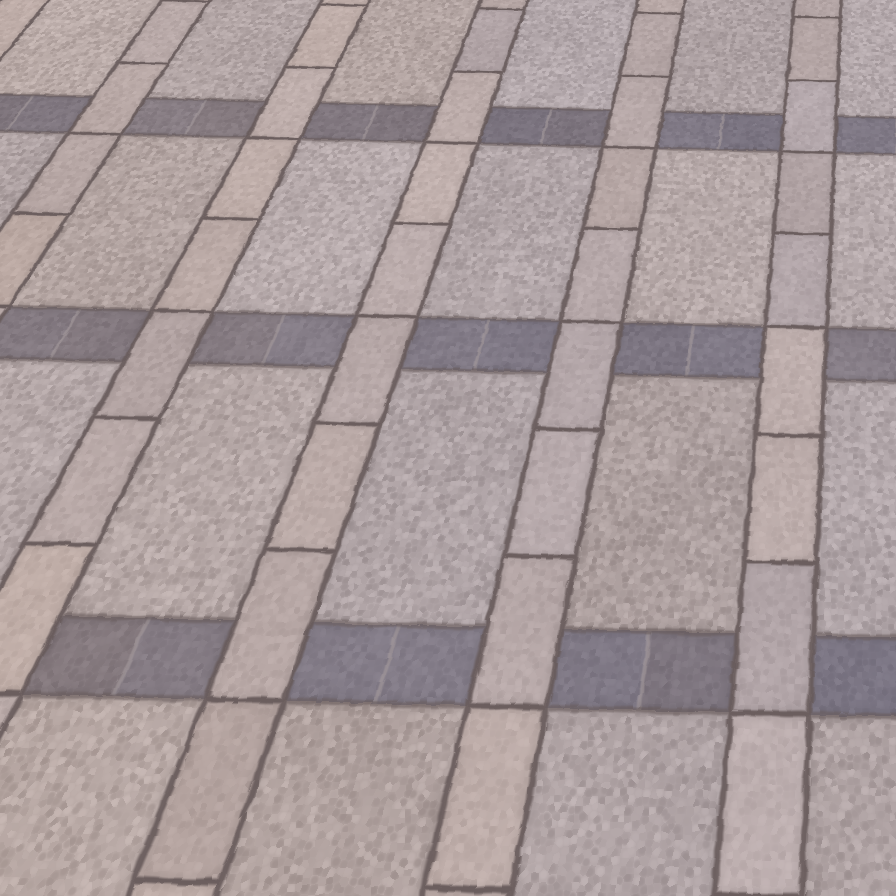
A three.js fragment shader for this texture:

```glsl
// Perspective paving: narrow brick columns between speckled slabs and bands of paired dark setts.
varying vec2 vUv;

// View: vanishing point, sideways tilt, and ground scale
const vec2 VANISH = vec2(0.99, 2.154);
const float TILT = 0.026;
const float TILT_CENTRE = 0.87;
const float COLUMN_PERIOD = 0.1503;
const float COLUMN_START = -0.0895;
const float ROW_SCALE = 20.56;
const float ROW_START = 10.54;

// Layout: x in column periods, y in brick lengths
const float BRICK_WIDTH = 0.30;
const float BAND_PERIOD = 2.5;
const float SETT_LENGTH = 0.5;
const vec2 JOINT_HALF = vec2(0.013, 0.021);
const float SPLIT_HALF = 0.009;
const vec2 GRAIN_SCALE = vec2(38.0, 22.0);

const vec3 BRICK = vec3(0.725, 0.665, 0.660);
const vec3 SLAB = vec3(0.703, 0.652, 0.652);
const vec3 SETT = vec3(0.510, 0.476, 0.512);
const vec3 JOINT = vec3(0.405, 0.355, 0.355);
const vec3 MORTAR = vec3(0.635, 0.595, 0.605);
const vec3 WARM = vec3(0.018, 0.004, -0.020);

float hash(vec2 p) {
  vec3 q = fract(vec3(p.xyx) * 0.1031);
  q += dot(q, q.yzx + 33.33);
  return fract((q.x + q.y) * q.z);
}

// Nearest grain: distance and random tone
vec2 grains(vec2 p) {
  vec2 base = floor(p);
  vec2 nearest = vec2(8.0, 0.0);
  for (int j = -1; j <= 1; j++) {
    for (int i = -1; i <= 1; i++) {
      vec2 id = base + vec2(float(i), float(j));
      vec2 seed = id + 0.15 + 0.7 * vec2(hash(id), hash(id + 71.0));
      float d = length(p - seed);
      if (d < nearest.x) nearest = vec2(d, hash(id + 137.0));
    }
  }
  return nearest;
}

// Layered sines, about -1 to 1
float waves(vec2 p) {
  float a = sin(p.x + 1.7 * sin(p.y * 0.8));
  float b = sin(p.y * 1.9 + 1.3 * sin(p.x * 1.4 + 2.0));
  float c = sin(p.x * 3.7 - p.y * 3.1 + a);
  return 0.45 * a + 0.35 * b + 0.2 * c;
}

void main() {
  // Project the canvas onto the ground
  float depth = VANISH.y - vUv.y - TILT * (vUv.x - TILT_CENTRE);
  vec2 ground = vec2(((vUv.x - VANISH.x) / depth - COLUMN_START) / COLUMN_PERIOD,
                     ROW_SCALE / depth - ROW_START);
  vec2 grain = grains(ground * GRAIN_SCALE + 300.0);

  // Uneven stone edges
  vec2 worn = ground + 0.004 * vec2(waves(ground.yx * vec2(17.0, 9.0)),
                                    waves(ground * vec2(19.0, 11.0)));
  worn += (grain.y - 0.5) * vec2(0.007, 0.012);

  // Find the stone, its local position and its size
  float column = floor(worn.x);
  float across = worn.x - column;
  bool isBrick = across < BRICK_WIDTH;
  float band = floor(worn.y / BAND_PERIOD);
  float along = worn.y - band * BAND_PERIOD;
  bool isSett = !isBrick && along < SETT_LENGTH;
  vec2 local = vec2(across - BRICK_WIDTH, along - SETT_LENGTH);
  vec2 size = vec2(1.0 - BRICK_WIDTH, BAND_PERIOD - SETT_LENGTH);
  vec2 id = vec2(column * 3.0, band) + 50.0;
  vec3 color = SLAB;
  float roughness = 0.15;
  float variation = 0.055;
  if (isBrick) {
    local = vec2(across, fract(worn.y));
    size = vec2(BRICK_WIDTH, 1.0);
    id = vec2(column * 3.0 + 1.0, floor(worn.y)) + 50.0;
    color = BRICK;
    roughness = 0.075;
  } else if (isSett) {
    local.y = along;
    size.y = SETT_LENGTH;
    id += vec2(step(size.x * 0.5, local.x) + 170.0, 90.0);
    color = SETT;
    roughness = 0.07;
    variation = 0.035;
  }

  // Tone per stone, broad stains and grit
  color += (hash(id) - 0.5) * variation;
  color += WARM * (hash(id + 19.0) - 0.5 + 0.8 * (0.45 - vUv.x));
  color += 0.012 * waves(ground * vec2(5.0, 3.0));
  float grit = 1.0 - smoothstep(0.25, 0.75, grain.x);
  color += roughness * (grain.y - 0.5) * (0.35 + 0.65 * grit);
  color -= roughness * 0.8 * smoothstep(0.88, 0.95, grain.y) * grit;

  // Pale seam between paired setts
  if (isSett) {
    float seam = abs(local.x - size.x * 0.5) / SPLIT_HALF;
    color = mix(color, MORTAR, 0.65 * (1.0 - smoothstep(0.3, 1.4, seam)));
  }

  // Joints with soft dirt beside them
  vec2 edge = min(local, size - local) / JOINT_HALF;
  edge /= 0.95 + 0.25 * waves(ground * vec2(13.0, 8.0) + 4.0);
  vec2 line = 1.0 - smoothstep(vec2(0.35), vec2(1.45), edge);
  float crossStrength = isBrick ? 0.95 : 0.6;
  color *= 1.0 - 0.045 * (1.0 - smoothstep(0.8, 4.0, min(edge.x, edge.y)));
  color = mix(color, JOINT, max(0.9 * line.x, crossStrength * line.y));
  gl_FragColor = vec4(color, 1.0);
}
```
